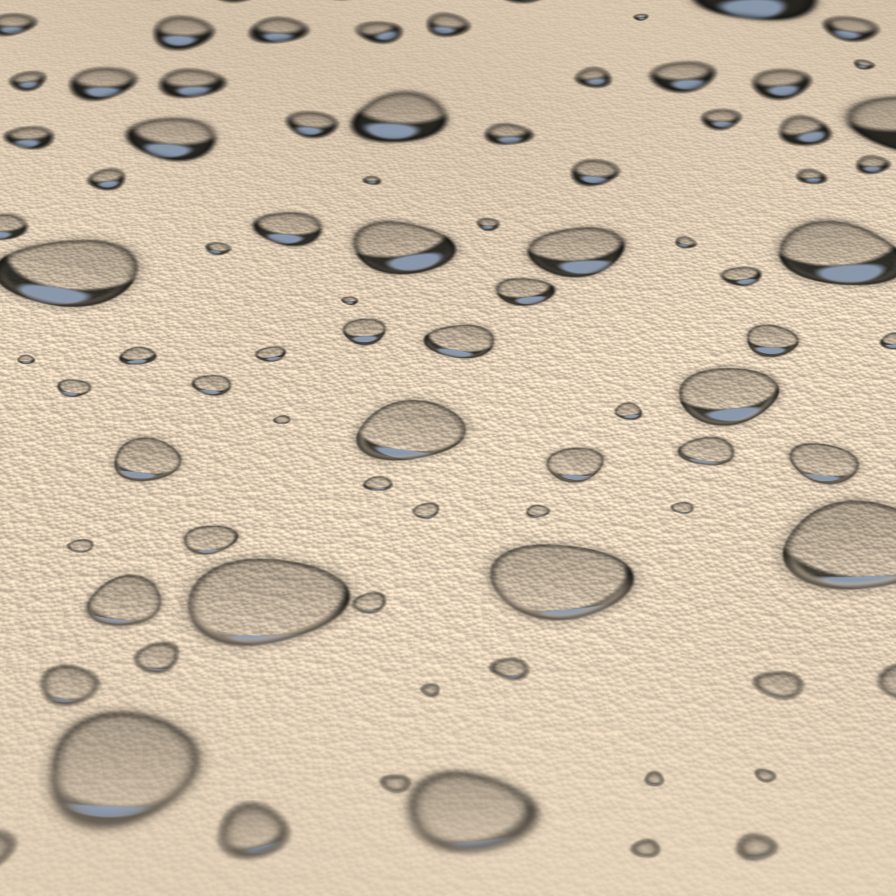
Reproduce this texture procedurally as a three.js fragment shader.

```glsl
varying vec2 vUv;

const vec3 SAND_LIGHT = vec3(0.93, 0.86, 0.76);
const vec3 SAND_MID = vec3(0.81, 0.735, 0.645);
const vec3 SKY = vec3(0.57, 0.63, 0.72);
const vec3 REFLECTED_DARK = vec3(0.10, 0.10, 0.085);

const float FOCUS_HEIGHT = 0.5;
const float SHARP_EDGE = 0.0026;
const float SOFT_EDGE = 0.0095;
const float GRAIN_SCALE = 115.0;
const float GRAIN_CONTRAST = 0.30;

const float LARGE_CELL = 0.40;
const vec2 LARGE_RADII = vec2(0.16, 0.27);
const float LARGE_CHANCE = 0.48;
const float SMALL_CELL = 0.155;
const vec2 SMALL_RADII = vec2(0.07, 0.33);
const float SMALL_CHANCE = 0.78;

vec2 hash2(vec2 p) {
  vec2 h = vec2(dot(p, vec2(127.1, 311.7)), dot(p, vec2(269.5, 183.3)));
  return fract(sin(h) * 43758.5453);
}

// Distance to the nearest scattered grain
float cellular(vec2 p) {
  vec2 cell = floor(p);
  float nearest = 2.0;
  for (int y = -1; y <= 1; y++) {
    for (int x = -1; x <= 1; x++) {
      vec2 id = cell + vec2(float(x), float(y));
      nearest = min(nearest, length(id + hash2(id) - p));
    }
  }
  return nearest;
}

// Grain lit from one side
float relief(vec2 p) {
  return cellular(p + vec2(0.15, 0.4)) - cellular(p);
}

// Ground plane seen at a slant
vec2 groundPlane(vec2 uv) {
  return vec2((uv.x - 0.5) * (1.0 + 0.5 * uv.y), uv.y * (1.35 + 0.85 * uv.y));
}

// Drop in the cell around p: centre, radius, seed
vec4 dropAt(vec2 p, float size, vec2 radii, float chance, float layer) {
  vec2 grid = p / size;
  float shift = hash2(vec2(floor(grid.y), layer)).x;
  vec2 id = floor(grid + vec2(shift, 0.0));
  vec2 place = hash2(id + layer);
  vec2 pick = hash2(id + layer + 41.3);
  float radius = mix(radii.x, radii.y, pick.x) * step(pick.y, chance);
  vec2 jitter = (place - 0.5) * 2.0 * max(0.0, 0.48 - 1.2 * radius);
  vec2 centre = id + 0.5 + jitter - vec2(shift, 0.0);
  return vec4(centre * size, radius * size, fract(pick.x * 7.0 + place.x));
}

vec3 paintDrop(vec3 ground, vec2 p, vec4 drop, float edge, float depth) {
  if (drop.z < 0.001) return ground;
  float seed = drop.w;
  float tilt = (seed - 0.5) * 0.6;
  float c = cos(tilt), s = sin(tilt);
  vec2 u = mat2(c, -s, s, c) * (p - drop.xy) / drop.z;
  float angle = atan(u.y, u.x);
  float wobble = 0.07 * sin(2.0 * angle + seed * 40.0)
               + 0.05 * sin(3.0 * angle + seed * 70.0);
  float d = length(u) * (1.0 + wobble);
  float soft = min(edge / drop.z, 0.4);
  float inside = 1.0 - smoothstep(1.0 - soft, 1.0 + soft, d);

  // Clear body, darker towards its far side
  vec3 color = ground * mix(0.90, 0.76, smoothstep(-0.8, 0.9, u.y));

  // Dark reflection filling the near side
  float rise = mix(0.24, 0.82, depth) + 0.16 * (seed - 0.5);
  float lean = (fract(seed * 5.3) - 0.5) * 0.35;
  float bowl = length(u * vec2(0.88, 1.0) - vec2(lean, rise));
  float crescent = smoothstep(1.0 - soft, 1.05 + soft, bowl);
  color = mix(color, REFLECTED_DARK, crescent * mix(0.75, 0.92, depth));

  // Sky patch curved along the reflection
  vec2 skyPos = u - vec2(-lean * 1.5, rise * 0.5 - 0.96 + 0.3 * u.x * u.x);
  float sky = length(skyPos / vec2(0.62, rise * 0.46));
  color = mix(color, SKY, 0.92 * (1.0 - smoothstep(0.75 - soft, 1.0 + soft, sky)));

  // Pale refracted rim and thin outline
  float rim = smoothstep(0.82 - soft, 0.88 + soft, d) * smoothstep(0.1, -0.5, u.y);
  color = mix(color, SAND_MID, rim * 0.75 * (1.0 - depth));
  float outline = exp(-pow((d - 0.97) / (0.04 + soft), 2.0));
  color *= 1.0 - 0.4 * outline;

  float shadow = 0.16 * exp(-pow(max(d - 1.0, 0.0) / 0.12, 2.0));
  return mix(ground * (1.0 - shadow), color, inside);
}

void main() {
  vec2 p = groundPlane(vUv);
  float depth = smoothstep(0.25, 0.95, vUv.y);
  float defocus = smoothstep(0.08, 0.5, abs(vUv.y - FOCUS_HEIGHT));
  float edge = mix(SHARP_EDGE, SOFT_EDGE, defocus);

  // Sandy ground, smoother out of focus
  float grain = relief(p * GRAIN_SCALE) + 0.4 * relief(p * GRAIN_SCALE * 0.4);
  float drift = 0.08 * sin(p.x * 5.0 + 1.5 * sin(p.y * 3.0));
  float tone = 0.6 + drift - 0.38 * smoothstep(0.55, 1.0, vUv.y);
  vec3 color = mix(SAND_MID, SAND_LIGHT, tone);
  color *= 1.0 + grain * GRAIN_CONTRAST * mix(1.0, 0.22, defocus);

  // Small drops give way to large ones
  vec4 small = dropAt(p, SMALL_CELL, SMALL_RADII, SMALL_CHANCE, 3.0);
  vec4 rival = dropAt(small.xy, LARGE_CELL, LARGE_RADII, LARGE_CHANCE, 17.0);
  float gap = length(small.xy - rival.xy) - 1.15 * (small.z + rival.z);
  if (rival.z < 0.001 || gap > 0.0) color = paintDrop(color, p, small, edge, depth);

  vec4 large = dropAt(p, LARGE_CELL, LARGE_RADII, LARGE_CHANCE, 17.0);
  color = paintDrop(color, p, large, edge, depth);

  gl_FragColor = vec4(color, 1.0);
}
```
